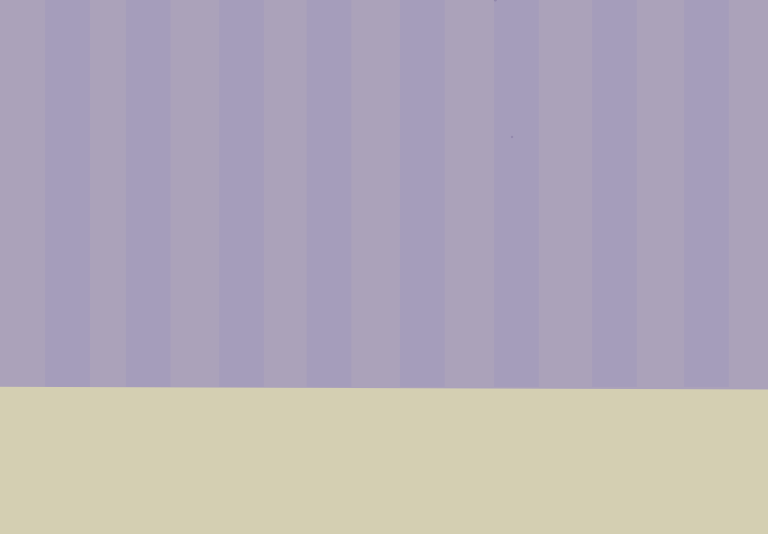
Give the GLSL for this background, as a Shadertoy shader.

```glsl
// A plain room: a mauve wall with hand-spaced vertical stripes above a cream floor.
// Flat layers are blended with antialiased masks; the floor line tilts slightly,
// leaving a thin wedge of bare wall beneath the stripes.

const vec3 WALL = vec3(0.669, 0.637, 0.728);
const vec3 STRIPE = vec3(0.649, 0.614, 0.735);
const vec3 FLOOR = vec3(0.831, 0.812, 0.698);
const vec3 SPECK = vec3(0.545, 0.505, 0.650);

const int STRIPE_COUNT = 8;
const float STRIPE_HALF_WIDTH = 0.0291;
const float STRIPE_BOTTOM = 0.2753;

// Uneven stripe centres, as fractions of the canvas width
const float STRIPE_CENTRES[STRIPE_COUNT] = float[STRIPE_COUNT](
    0.0879, 0.1930, 0.3145, 0.4284, 0.5499, 0.6725, 0.8001, 0.9199);

// Coverage of a shape from its signed distance (negative inside)
float coverage(float dist, float pixel) {
    return clamp(0.5 - dist / pixel, 0.0, 1.0);
}

// Combined coverage of all the stripes at horizontal position x
float stripeMask(float x, float halfWidth, float pixel) {
    float nearest = 1.0;
    for (int i = 0; i < STRIPE_COUNT; i++) {
        nearest = min(nearest, abs(x - STRIPE_CENTRES[i]) - halfWidth);
    }
    return coverage(nearest, pixel);
}

// Small round mark; aspect keeps it circular
float speckMask(vec2 uv, vec2 centre, float radius, float aspect, float pixel) {
    vec2 offset = (uv - centre) * vec2(aspect, 1.0);
    return coverage(length(offset) - radius, pixel);
}

void mainImage(out vec4 fragColor, in vec2 fragCoord) {
    vec2 uv = fragCoord / iResolution.xy;
    vec2 pixel = 1.0 / iResolution.xy;
    float aspect = iResolution.x / iResolution.y;

    // Striped wall
    float stripes = stripeMask(uv.x, STRIPE_HALF_WIDTH, pixel.x)
                  * coverage(STRIPE_BOTTOM - uv.y, pixel.y);
    vec3 color = mix(WALL, STRIPE, stripes);

    // Two faint flecks on the wall
    float flecks = max(speckMask(uv, vec2(0.6667, 0.7435), 0.0022, aspect, pixel.y),
                       speckMask(uv, vec2(0.6450, 1.0), 0.0028, aspect, pixel.y));
    color = mix(color, SPECK, 0.7 * flecks);

    // Floor with a gently sloping top edge
    float floorTop = mix(0.2757, 0.2706, uv.x);
    color = mix(color, FLOOR, coverage(uv.y - floorTop, pixel.y));

    fragColor = vec4(color, 1.0);
}
```
